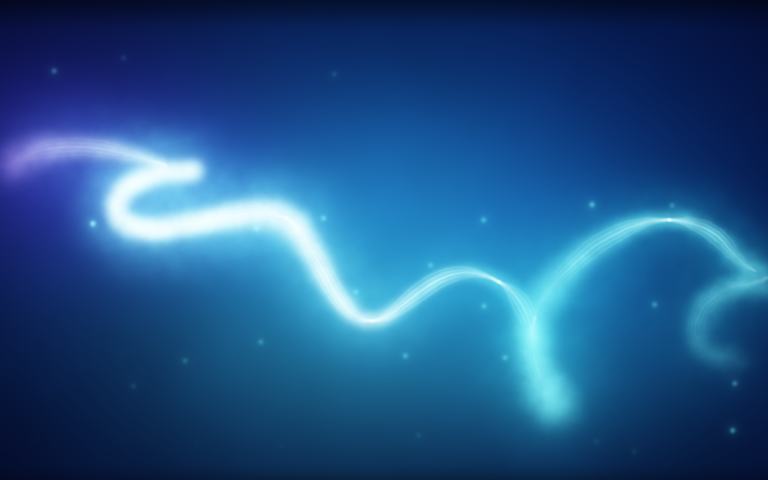
This background is drawn by a Shadertoy shader. Its source:

```glsl
// A glowing ribbon of light winding over a deep blue haze, violet to aqua.
// Cubic strands are walked in short steps that sum Gaussian light, with
// fine bright filaments drawn from the signed distance to each strand.

#define STEPS 24
#define HALO_WIDTH 0.04
#define HALO_POWER 0.34
#define FILAMENT_WIDTH 0.003
#define FILAMENT_GAP 0.009
#define WISP_WARP 0.014
#define SPARK_CELL 0.16
#define SPARK_SIZE 0.0055
#define VIOLET vec3(0.70, 0.50, 1.20)
#define WHITE vec3(0.85, 1.15, 1.30)
#define AQUA vec3(0.36, 1.05, 1.10)

float hash(vec2 p) {
    vec3 q = fract(vec3(p.xyx) * 0.1031);
    q += dot(q, q.yzx + 33.33);
    return fract((q.x + q.y) * q.z);
}

float noise(vec2 p) {
    vec2 i = floor(p), f = fract(p);
    f = f * f * (3.0 - 2.0 * f);
    return mix(mix(hash(i), hash(i + vec2(1, 0)), f.x),
               mix(hash(i + vec2(0, 1)), hash(i + vec2(1, 1)), f.x), f.y);
}

float fbm(vec2 p) {
    float sum = 0.0, amp = 0.5;
    for (int i = 0; i < 4; i++) {
        sum += amp * noise(p);
        p = mat2(1.6, 1.2, -1.2, 1.6) * p + 7.3;
        amp *= 0.5;
    }
    return sum;
}

float blob(vec2 p, vec2 center, vec2 radius) {
    vec2 q = (p - center) / radius;
    return exp(-dot(q, q));
}

vec2 cubic(vec2 a, vec2 b, vec2 c, vec2 d, float t) {
    float s = 1.0 - t;
    return s * s * s * a + 3.0 * s * t * (s * b + t * c) + t * t * t * d;
}

// Light of one strand; width, power and filament run from start to end
vec3 strand(vec2 p, vec2 a, vec2 b, vec2 c, vec2 d, vec2 width, vec2 power,
            vec2 filament, vec3 tintA, vec3 tintB) {
    vec3 light = vec3(0.0);
    vec2 from = a;
    float nearest = 9.0, side = 1.0, along = 0.0;
    for (int i = 0; i < STEPS; i++) {
        float t = (float(i) + 0.5) / float(STEPS);
        vec2 to = cubic(a, b, c, d, float(i + 1) / float(STEPS));
        vec2 dir = to - from, rel = p - from;
        float h = clamp(dot(rel, dir) / dot(dir, dir), 0.0, 1.0);
        float dist = length(rel - dir * h);
        if (dist < nearest) {
            nearest = dist;
            side = sign(dir.x * rel.y - dir.y * rel.x);
            along = (float(i) + h) / float(STEPS);
        }
        // Normalised so that a straight run peaks at its power
        vec2 mid = p - 0.5 * (from + to);
        float w = mix(width.x, width.y, t), wide = HALO_WIDTH + 1.8 * w;
        float r2 = dot(mid, mid), unit = length(dir) * 0.564;
        float body = exp(-r2 / (w * w)) * unit / w;
        float halo = exp(-r2 / (wide * wide)) * unit / wide * HALO_POWER;
        light += mix(tintA, tintB, t) * mix(power.x, power.y, t)
               * (body + halo * vec3(0.4, 0.85, 1.0));
        from = to;
    }
    // Filaments spread mid-strand and pinch together at the joins
    float thread = 0.0, fan = FILAMENT_GAP * sin(3.14159 * along);
    for (int k = -2; k <= 2; k++) {
        float x = (side * nearest - float(k) * fan) / FILAMENT_WIDTH;
        thread += exp(-x * x) * 0.6 / float(1 + abs(k));
    }
    return light + WHITE * thread * mix(filament.x, filament.y, along);
}

vec3 background(vec2 p) {
    vec3 col = vec3(0.012, 0.030, 0.150);
    col += vec3(0.020, 0.165, 0.420) * blob(p, vec2(0.85, 0.53), vec2(0.76, 0.47));
    col += vec3(0.105, 0.350, 0.190) * blob(p, vec2(0.76, 0.41), vec2(0.50, 0.36));
    col += vec3(0.020, 0.120, 0.120) * blob(p, vec2(1.28, 0.30), vec2(0.32, 0.25));
    col += vec3(0.120, 0.035, 0.270) * blob(p, vec2(0.18, 0.66), vec2(0.34, 0.22));
    col *= 0.90 + 0.20 * fbm(p * 3.5);
    return col * mix(0.5, 1.0, smoothstep(-0.02, 0.07, min(1.0 - p.y, p.y + 0.03)));
}

// Sparse soft motes gathered along the band of the ribbon
float sparks(vec2 p) {
    vec2 cell = floor(p / SPARK_CELL);
    vec2 spot = vec2(hash(cell + 3.1), hash(cell + 17.7)) * 0.6 + 0.2;
    float r = length(p - (cell + spot) * SPARK_CELL) / SPARK_SIZE;
    float lit = step(0.45, hash(cell + 41.3)) * hash(cell + 5.9);
    float band = exp(-pow((p.y - 0.62 + 0.18 * p.x) / 0.24, 2.0));
    return lit * band * (exp(-r * r) + 0.15 * exp(-r * r * 0.12));
}

void mainImage(out vec4 fragColor, in vec2 fragCoord) {
    vec2 p = fragCoord / iResolution.xy * vec2(1.6, 1.0);
    vec2 warp = vec2(fbm(p * 11.0), fbm(p * 11.0 + 31.0)) - 0.47;
    vec2 q = p + warp * WISP_WARP * (0.6 + 2.0 * smoothstep(1.3, 1.6, p.x));

    // Violet tail, white hook, falling ribbon and wave
    vec3 light = strand(q, vec2(.01, .645), vec2(.08, .72), vec2(.23, .70), vec2(.345, .655), vec2(.036, .014), vec2(.7, 1), vec2(0, .5), VIOLET, WHITE);
    light += strand(q, vec2(.415, .642), vec2(.20, .66), vec2(.19, .49), vec2(.365, .529), vec2(.020, .021), vec2(2.4, 2.8), vec2(0), WHITE, WHITE);
    light += strand(q, vec2(.365, .529), vec2(.47, .545), vec2(.52, .565), vec2(.595, .545), vec2(.020, .027), vec2(2.8, 2.4), vec2(0, .6), WHITE, WHITE);
    light += strand(q, vec2(.595, .545), vec2(.665, .50), vec2(.70, .325), vec2(.775, .33), vec2(.027, .016), vec2(2.4, 1.3), vec2(.6, 1), WHITE, WHITE);
    light += strand(q, vec2(.775, .33), vec2(.855, .338), vec2(.915, .49), vec2(1.04, .413), vec2(.016, .018), vec2(1.3, .6), vec2(1, 1), WHITE, AQUA);
    light += strand(q, vec2(1.04, .413), vec2(1.09, .385), vec2(1.11, .33), vec2(1.115, .28), vec2(.018, .026), vec2(.6, .7), vec2(1, 0), AQUA, AQUA);

    // Drooping stalk, right arch and its curling wisp
    light += strand(q, vec2(1.115, .34), vec2(1.10, .27), vec2(1.125, .19), vec2(1.165, .145), vec2(.032, .040), vec2(1, 1.7), vec2(.3, 0), AQUA, AQUA);
    light += strand(q, vec2(1.11, .34), vec2(1.165, .45), vec2(1.29, .54), vec2(1.395, .542), vec2(.036, .016), vec2(1, .8), vec2(0, 1), AQUA, AQUA);
    light += strand(q, vec2(1.395, .542), vec2(1.48, .54), vec2(1.52, .48), vec2(1.58, .437), vec2(.016, .024), vec2(.8, .8), vec2(1, .2), AQUA, AQUA);
    light += strand(q, vec2(1.615, .42), vec2(1.44, .395), vec2(1.395, .27), vec2(1.55, .235), vec2(.028, .024), vec2(.7, .15), vec2(.2, 0), AQUA, AQUA);

    // Streaky light, exposed so the hottest parts turn white smoothly
    light *= 0.70 + 0.6 * fbm(p * 24.0);
    light += AQUA * sparks(p) * 1.3;
    fragColor = vec4(1.0 - (1.0 - background(p)) * exp(-light), 1.0);
}
```
